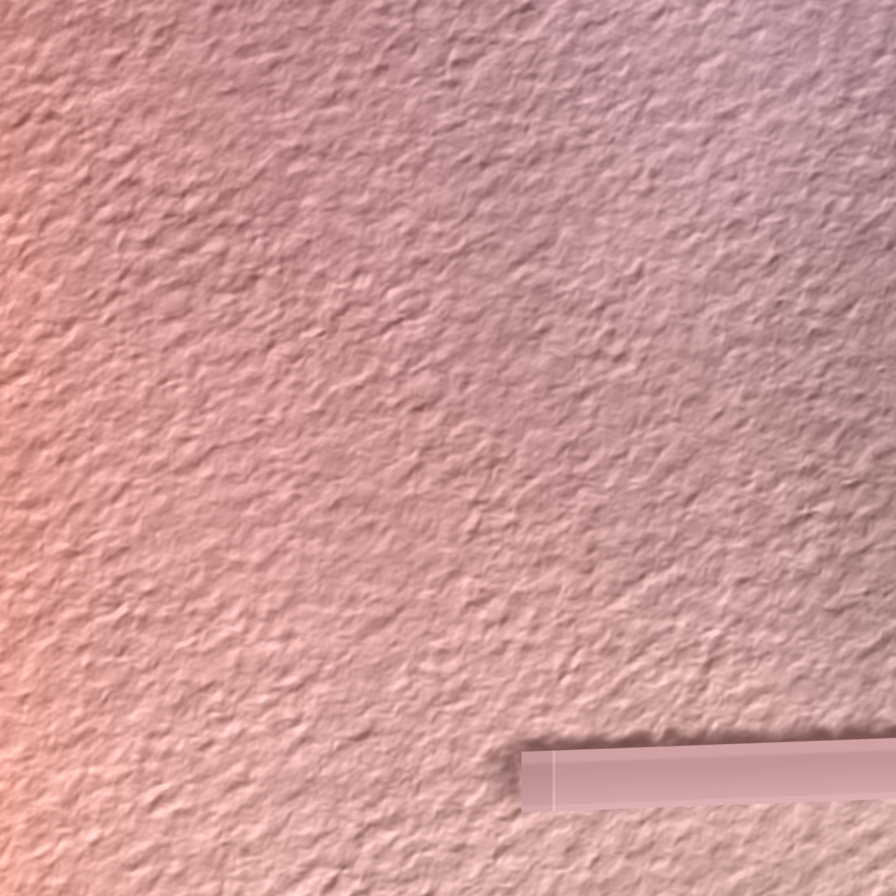
Give the GLSL for this texture, as a Shadertoy shader.

```glsl
// Rough pink plaster wall in raking light, with a smooth cable duct at the lower right.

float hash(vec2 p) {
    return fract(sin(dot(p, vec2(127.1, 311.7))) * 43758.5453);
}

float noise(vec2 p) {
    vec2 i = floor(p), f = fract(p);
    f = f * f * (3.0 - 2.0 * f);
    return mix(mix(hash(i), hash(i + vec2(1, 0)), f.x),
               mix(hash(i + vec2(0, 1)), hash(i + vec2(1, 1)), f.x), f.y);
}

mat2 rotate(float a) {
    return mat2(cos(a), -sin(a), sin(a), cos(a));
}

// Height of the plaster: short lumps, slightly drawn out along a rising diagonal
float plaster(vec2 p) {
    p += 0.006 * (vec2(noise(p * 55.0), noise(p * 55.0 + 71.0)) - 0.5);
    vec2 q = rotate(0.55) * p * vec2(1.0);
    q = vec2(dot(p, vec2(0.85, 0.53)), dot(p, vec2(-0.53, 0.85))) * vec2(0.75, 1.1);
    float height = 0.0, amplitude = 1.0, frequency = 66.0;
    for (int i = 0; i < 3; i++) {
        height += amplitude * noise(q * frequency + float(i) * 17.3);
        q = rotate(0.4) * q;
        frequency *= 1.8;
        amplitude *= 0.52;
    }
    return height;
}

// Slow drift of the light: warm left, lilac upper right, pale bottom
vec3 wallColor(vec2 uv) {
    vec3 top = mix(vec3(0.76, 0.55, 0.55), vec3(0.76, 0.60, 0.63), smoothstep(0.2, 0.9, uv.x));
    vec3 middle = mix(vec3(0.82, 0.60, 0.59), vec3(0.76, 0.59, 0.58), smoothstep(0.3, 1.0, uv.x));
    vec3 bottom = mix(vec3(0.88, 0.67, 0.65), vec3(0.84, 0.67, 0.65), uv.x);
    vec3 color = mix(bottom, middle, smoothstep(0.0, 0.5, uv.y));
    color = mix(color, top, smoothstep(0.4, 1.0, uv.y));
    color += vec3(0.10, 0.02, -0.02) * exp(-uv.x * 9.0) * (1.0 - 0.5 * uv.y);
    color *= 1.0 - 0.08 * smoothstep(0.8, 1.0, uv.x) * smoothstep(0.1, 0.4, uv.y);
    return color * (0.965 + 0.07 * noise(uv * 7.0));
}

void mainImage(out vec4 fragColor, in vec2 fragCoord) {
    vec2 uv = fragCoord / iResolution.xy;
    float pixel = 1.0 / iResolution.y;

    // Relief: slopes that face the lower right catch the light
    vec2 toLight = vec2(0.55, -0.83) * 0.0024;
    float slope = plaster(uv - toLight) - plaster(uv + toLight);
    float relief = clamp(slope * 0.34, -0.22, 0.17);
    relief *= 0.8 + 0.4 * noise(uv * 9.0 + 5.0);
    vec3 color = wallColor(uv);
    color += relief * vec3(0.95, 0.92, 0.92);
    color += 0.05 * (noise(uv * 85.0 + 31.0) - 0.5);

    // Duct coordinates: along its length, and up from its lower edge
    float along = uv.x - 0.582;
    float up = uv.y - 0.093 - 0.037 * along;
    float ductHeight = 0.068;

    // Shadow above the duct and at its open end
    float ragged = 0.012 * (noise(uv * 60.0) - 0.5);
    float above = smoothstep(0.023, 0.002, up - ductHeight + ragged)
                * smoothstep(-0.05, 0.03, along) * smoothstep(0.02, 0.06, up);
    float end = smoothstep(-0.055, 0.0, along + ragged) * smoothstep(0.01, -0.01, along)
              * smoothstep(0.005, 0.03, up) * smoothstep(0.085, 0.055, up);
    float shadow = max(above * 0.85, end * 0.65);
    color = mix(color, vec3(0.43, 0.28, 0.27), shadow);

    // Duct face: pale lower lip, lit upper edge, end cap
    float across = up / ductHeight;
    vec3 duct = mix(vec3(0.83, 0.65, 0.66), vec3(0.77, 0.58, 0.59), smoothstep(0.05, 0.75, across));
    duct += 0.05 * smoothstep(0.76, 0.84, across);
    duct += 0.04 * smoothstep(0.14, 0.08, across);
    duct -= 0.03 * smoothstep(0.038, 0.034, along);
    duct += 0.08 * smoothstep(0.003, 0.0, abs(along - 0.036));
    float box = max(-along, abs(up - 0.5 * ductHeight) - 0.5 * ductHeight);
    color = mix(color, duct, 1.0 - smoothstep(-pixel, pixel, box));

    fragColor = vec4(clamp(color, 0.0, 1.0), 1.0);
}
```
